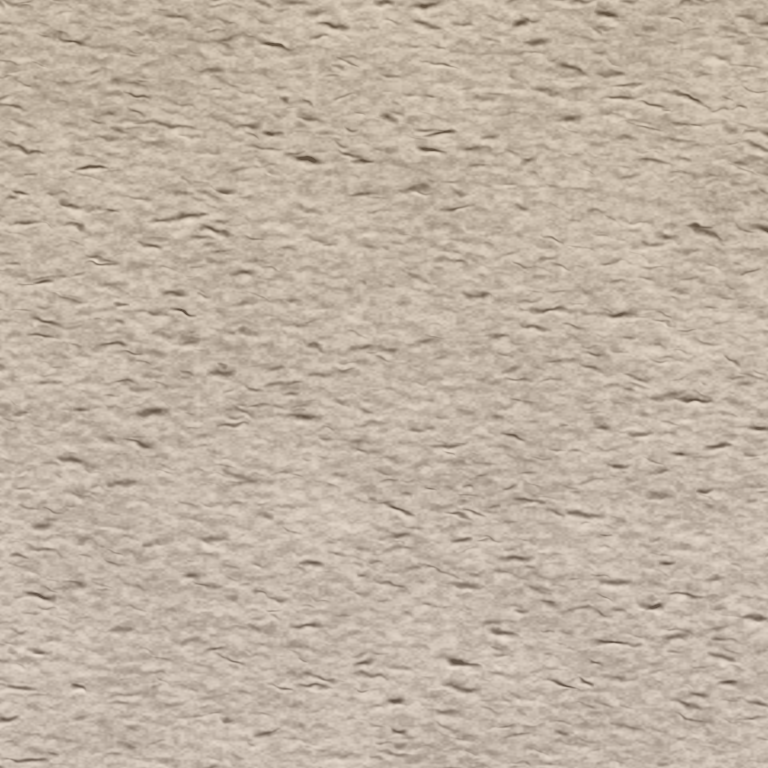
Reproduce this texture procedurally as a Shadertoy shader.

```glsl
// Rough beige plaster raked by short, nearly horizontal dark nicks.
// Cellular scatter places tapered nicks with a lit lower lip at three sizes;
// layered sines bend them, and stretched noise adds the sandy relief.

const vec3 PLASTER_TOP = vec3(0.764, 0.709, 0.639);
const vec3 PLASTER_BOTTOM = vec3(0.774, 0.723, 0.674);
const vec3 SHADOW_TINT = vec3(1.0, 1.02, 1.02);

// Cell size of each nick layer, in canvas units
const vec2 FINE_CELL = vec2(0.034, 0.0135);
const vec2 NICK_CELL = vec2(0.054, 0.022);
const vec2 CREASE_CELL = vec2(0.19, 0.10);

const float FINE_DEPTH = 0.20;
const float NICK_DEPTH = 0.42;
const float CREASE_DEPTH = 0.24;
const float LIP_LIGHT = 0.32;
const float MEAN_SLOPE = -0.10;
const float SLOPE_SPREAD = 0.55;

const float RELIEF_AMOUNT = 0.095;
const float GRAIN_AMOUNT = 0.120;
const float DUST_AMOUNT = 0.075;
const float BLOTCH_AMOUNT = 0.050;
const float HIGHLIGHT_SOFTNESS = 2.2;
const float DARKEST = -0.38;

float hash(vec2 p) {
    vec3 q = fract(vec3(p.xyx) * 0.1031);
    q += dot(q, q.yzx + 33.33);
    return fract((q.x + q.y) * q.z);
}

float valueNoise(vec2 p) {
    vec2 cell = floor(p);
    vec2 f = fract(p);
    f = f * f * (3.0 - 2.0 * f);
    float low = mix(hash(cell), hash(cell + vec2(1.0, 0.0)), f.x);
    float high = mix(hash(cell + vec2(0.0, 1.0)), hash(cell + 1.0), f.x);
    return mix(low, high, f.y);
}

// Layered sines plus a little noise make the nicks ragged
vec2 bend(vec2 p) {
    float wave = sin(p.x * 61.0 + p.y * 37.0) + 0.6 * sin(p.x * 127.0 - p.y * 83.0);
    float ragged = valueNoise(p * vec2(85.0, 120.0)) - 0.5;
    return p + vec2(0.004 * ragged, 0.0010 * wave + 0.0045 * ragged);
}

// Signed relief of one layer: dark cores are negative, lit lips positive
float nicks(vec2 p, vec2 cellSize, float share, float halfWidth, float slopeBias, float seed) {
    vec2 home = floor(p / cellSize);
    float relief = 0.0;
    for (int j = -1; j <= 1; j++) {
        for (int i = -1; i <= 1; i++) {
            vec2 cell = home + vec2(float(i), float(j));
            vec2 key = cell + seed;
            if (hash(key + 11.3) > share) continue;

            vec2 center = (cell + vec2(hash(key + 23.7), hash(key + 37.1))) * cellSize;
            float halfLength = cellSize.x * mix(0.2, 0.52, hash(key + 41.9));
            float slope = slopeBias + SLOPE_SPREAD * (hash(key + 59.3) - 0.5);
            float strength = hash(key + 71.7);
            float thickness = halfWidth * mix(0.65, 1.3, hash(key + 83.1));

            vec2 d = p - center;
            float along = d.x / halfLength;
            float across = (d.y - slope * d.x) / thickness;
            float taper = max(0.0, 1.0 - along * along);
            float core = exp(-across * across);
            float lip = exp(-(across + 2.1) * (across + 2.1) * 0.7);
            relief += taper * mix(0.15, 1.0, strength * strength) * (LIP_LIGHT * lip - core);
        }
    }
    return relief;
}

void mainImage(out vec4 fragColor, in vec2 fragCoord) {
    vec2 uv = fragCoord / iResolution.y;
    vec2 p = bend(uv);

    // Worn patches, with deeper marks toward the top
    float patches = valueNoise(uv * vec2(6.0, 9.0) + 4.7);
    float wear = mix(0.72, 1.1, uv.y) * mix(0.6, 1.35, patches);

    // Nicks from small to large
    float tone = wear * FINE_DEPTH * nicks(p, FINE_CELL, 0.68, 0.0024, MEAN_SLOPE, 3.0);
    tone += wear * NICK_DEPTH * nicks(p, NICK_CELL, 0.64, 0.0030, MEAN_SLOPE, 131.0);
    tone += wear * CREASE_DEPTH * nicks(p, CREASE_CELL, 0.42, 0.0032, -0.22, 277.0);

    // Soft relief lit from above, then grain and dust
    vec2 slab = p * vec2(46.0, 115.0) + vec2(0.0, p.x * 9.0);
    tone += RELIEF_AMOUNT * (valueNoise(slab) - valueNoise(slab + vec2(0.2, 0.8)));
    tone += GRAIN_AMOUNT * (valueNoise(p * vec2(105.0, 215.0) + 17.0) - 0.5);
    tone += DUST_AMOUNT * (valueNoise(uv * vec2(240.0, 330.0) + 53.0) - 0.5);

    // Broad blotches
    float blotch = valueNoise(uv * vec2(13.0, 24.0) + 29.0) - 0.5;
    blotch += 0.5 * (valueNoise(uv * vec2(5.0, 7.0) + 61.0) - 0.5);
    tone += BLOTCH_AMOUNT * blotch;

    // Keep highlights chalky and shadows brown
    tone = tone > 0.0 ? tone / (1.0 + HIGHLIGHT_SOFTNESS * tone) : max(tone, DARKEST);
    vec3 plaster = mix(PLASTER_BOTTOM, PLASTER_TOP, smoothstep(0.1, 1.0, uv.y));
    fragColor = vec4(plaster + tone * SHADOW_TINT, 1.0);
}
```
